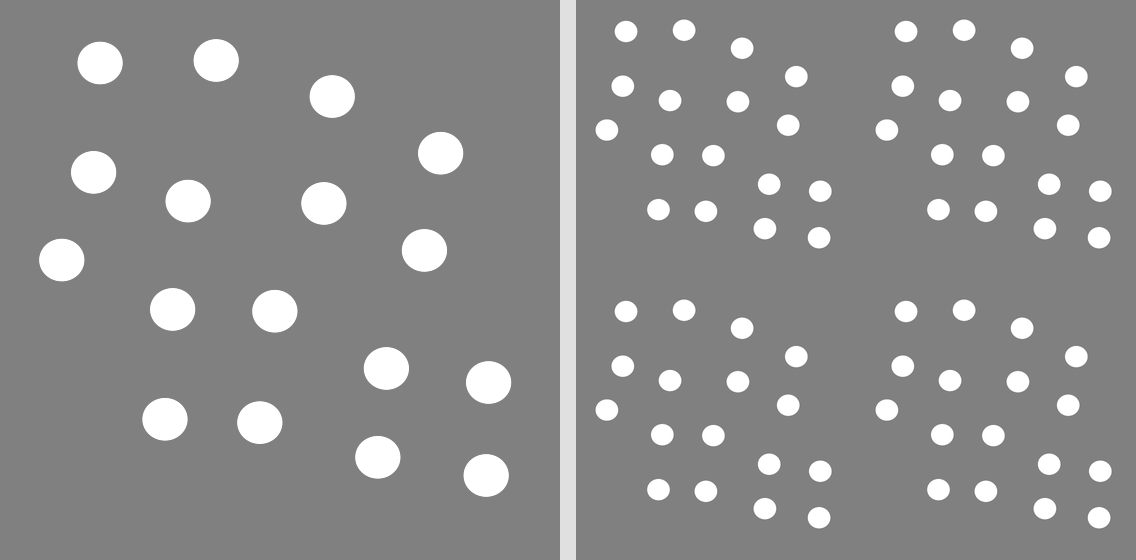
Left: one tile. Right: repeated 2 by 2.
Write a three.js fragment shader that draws this pattern.

```glsl
#define DOTS 17
#define LATTICE_STEP 4.0
#define RADII vec2(0.0404, 0.0381)
#define MARGIN vec2(0.115, 0.125)
#define SPAN vec2(0.77, 0.78)
#define JITTER 0.042
#define EDGE 0.001
#define SEED 3.7
#define GROUND vec3(0.502)
#define DOT_COLOR vec3(1.0)

varying vec2 vUv;

float hash(float n) {
  return fract(sin(n * 12.9898 + SEED) * 4375.8545);
}

// Evenly spread lattice point, nudged in a random direction
vec2 dotCenter(float i) {
  float count = float(DOTS);
  vec2 cell = vec2(i, mod(i * LATTICE_STEP + 8.0, count)) / (count - 1.0);
  float angle = 6.28319 * hash(i + 1.0);
  float reach = JITTER * sqrt(hash(i + 41.0));
  return MARGIN + SPAN * cell + reach * vec2(cos(angle), sin(angle));
}

// Approximate signed distance to an axis-aligned ellipse
float ellipse(vec2 p, vec2 radii) {
  return (length(p / radii) - 1.0) * min(radii.x, radii.y);
}

void main() {
  float dist = 1.0;
  for (int i = 0; i < DOTS; i++) {
    // Shortest offset on the wrapped canvas
    vec2 offset = fract(vUv - dotCenter(float(i)) + 0.5) - 0.5;
    dist = min(dist, ellipse(offset, RADII));
  }
  float coverage = 1.0 - smoothstep(-EDGE, EDGE, dist);
  gl_FragColor = vec4(mix(GROUND, DOT_COLOR, coverage), 1.0);
}
```
